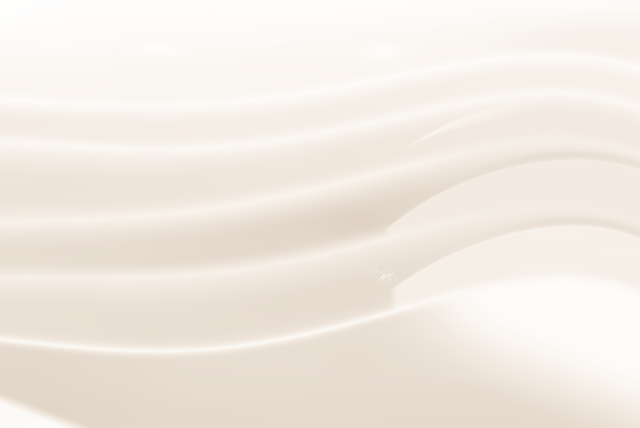
Give the GLSL for this texture, as a WebGL 1 fragment shader.

```glsl
precision highp float;
// Soft cream ribbons: glossy wavy folds with two pale lens-shaped facets.
uniform vec2 u_resolution;

// Design space: 768 wide, 512 high, y measured downwards.
const vec2 SPACE = vec2(768.0, 512.0);

float hash(vec2 p) {
  p = fract(p * vec2(0.1031, 0.1137));
  p += dot(p, p.yx + 33.33);
  return fract((p.x + p.y) * p.x * 7.31);
}

float noise(vec2 p) {
  vec2 i = floor(p), f = fract(p);
  f = f * f * (3.0 - 2.0 * f);
  return mix(mix(hash(i), hash(i + vec2(1.0, 0.0)), f.x),
             mix(hash(i + vec2(0.0, 1.0)), hash(i + 1.0), f.x), f.y);
}

// Smooth quartic through five evenly spaced heights, s in 0..4.
float curve(float s, float a, float b, float c, float d, float e) {
  float d2 = c - 2.0 * b + a;
  float d3 = d - 3.0 * c + 3.0 * b - a;
  float d4 = e - 4.0 * d + 6.0 * c - 4.0 * b + a;
  return a + s * ((b - a) + (s - 1.0) / 2.0 * (d2
       + (s - 2.0) / 3.0 * (d3 + (s - 3.0) / 4.0 * d4)));
}

float bell(float d, float width) {
  return exp(-d * d / (width * width));
}

float spot(vec2 p, vec2 centre, vec2 radius) {
  vec2 q = (p - centre) / radius;
  return exp(-dot(q, q));
}

// Tone varying from left through the middle to the right.
float across(float x, float left, float middle, float right) {
  return mix(mix(left, middle, smoothstep(0.0, 420.0, x)), right, smoothstep(430.0, 640.0, x));
}

// Shade of a fold: light at the upper ridge, deep in the hollow.
float fold(float y, float top, float bottom, float light, float deep) {
  float t = (y - top) / (bottom - top);
  float hollow = smoothstep(-0.05, 0.5, t) * (1.0 - 0.45 * smoothstep(0.72, 1.0, t));
  return mix(light, deep, hollow);
}

float below(float y, float edge, float blur) {
  return smoothstep(-blur, blur, y - edge);
}

// Glossy line: a wide sheen with a narrow core.
float gloss(float tone, float d, float width, float light) {
  tone = mix(tone, light, 0.6 * bell(d, width));
  return mix(tone, light, 0.6 * bell(d, width * 0.35));
}

// Pale facet with a rim, bounded by an upper edge and a lower ridge.
float facet(float tone, vec2 p, float edge, float ridge, float tip, float fill) {
  float start = smoothstep(tip, tip + 12.0, p.x);
  float inside = below(p.y, edge, 1.8) * (1.0 - below(p.y, ridge, 2.0)) * start;
  tone += 0.045 * bell(p.y - edge + 8.0, 6.0) * smoothstep(530.0, 690.0, p.x);
  tone = mix(tone, fill, inside);
  return mix(tone, fill - 0.025, 0.6 * start * bell(p.y - edge, 2.0));
}

// Tone 0 is white; larger tones are warmer and darker.
vec3 cream(float v) {
  return 1.0 - v * vec3(0.30 + 1.1 * v, 0.62 + 0.7 * v, 1.0);
}

void main() {
  vec2 uv = gl_FragCoord.xy / u_resolution;
  vec2 p = vec2(uv.x, 1.0 - uv.y) * SPACE;
  float x = p.x, y = p.y, s = x / 192.0;

  // Ridges, from top to bottom
  float r1 = curve(s, 118.0, 126.0, 108.0, 73.0, 82.0);
  float r2 = curve(s, 170.0, 179.0, 160.0, 120.0, 130.0);
  float r3 = curve(s, 266.0, 257.0, 225.0, 180.0, 186.0);
  float r4 = curve(s, 332.0, 331.0, 305.0, 259.0, 268.0);
  float r5 = curve(s, 408.0, 422.0, 398.0, 347.0, 352.0);

  // Bright top with a blush at the right
  float tone = 0.01 + 0.05 * smoothstep(10.0, 120.0, y + 0.06 * x);
  tone += 0.035 * spot(p, vec2(710.0, 46.0), vec2(130.0, 30.0));
  tone -= 0.03 * (spot(p, vec2(188.0, 60.0), vec2(24.0, 7.0)) + spot(p, vec2(461.0, 62.0), vec2(26.0, 9.0)));

  // Folds
  tone = mix(tone, fold(y, r1, r2, 0.05, across(x, 0.105, 0.095, 0.085)), below(y, r1, 3.0));
  tone = mix(tone, fold(y, r2, r3, 0.08, across(x, 0.15, 0.135, 0.115)), below(y, r2, 3.0));
  tone = mix(tone, fold(y, r3, r4, 0.11, across(x, 0.175, 0.205, 0.17)), below(y, r3, 3.0));
  tone = mix(tone, fold(y, r4, r5, 0.12, across(x, 0.17, 0.18, 0.15)), below(y, r4, 3.0));
  tone += 0.02 * spot(p, vec2(430.0, 266.0), vec2(60.0, 16.0));

  // Fine slanted streaks
  for (int i = 0; i < 5; i++) {
    float k = float(i);
    float run = clamp((x - 478.0 - 9.0 * k) / 150.0, 0.0, 1.0);
    float line = 192.0 - 5.0 * k - 58.0 * sqrt(run);
    tone -= 0.018 * bell(y - line, 2.5) * smoothstep(0.0, 0.1, run) * (1.0 - smoothstep(0.5, 1.0, run));
  }

  // Facets
  float lens1 = curve((x - 460.0) / 77.0, 278.0, 228.0, 201.0, 192.0, 204.0);
  float lens2 = curve((x - 470.0) / 74.5, 348.0, 304.0, 279.0, 271.0, 286.0);
  tone = facet(tone, p, lens1, r4, 458.0, 0.115);
  tone = facet(tone, p, lens2, r5, 466.0, 0.09);

  // Shadowed floor, glowing at the right and in the lower left corner
  float ground = mix(0.2, 0.175, smoothstep(0.0, 260.0, x)) + 0.02 * smoothstep(430.0, 512.0, y);
  float slope = y - 365.0 - 0.4 * (x - 500.0);
  ground = mix(ground, 0.02, (1.0 - smoothstep(-45.0, 85.0, slope)) * smoothstep(400.0, 600.0, x));
  ground = mix(ground, 0.03, below(y, 476.0 + 0.38 * x, 9.0));
  tone = mix(tone, ground, below(y, r5, 2.5));

  // Glossy ridge lines
  tone = gloss(tone, y - r1, 7.0, 0.025);
  tone = gloss(tone, y - r2, 8.0, 0.045);
  tone = gloss(tone, y - r3, 9.0, across(x, 0.075, 0.065, 0.095));
  tone = gloss(tone, y - r4, 9.0, across(x, 0.085, 0.075, 0.105));
  tone = gloss(tone, y - r5 + 2.0, 6.0, 0.03);

  // Sparkle cluster and soft mottling
  tone -= 0.09 * spot(p, vec2(462.0, 328.0), vec2(11.0, 8.0)) * smoothstep(0.5, 0.8, noise(p * 0.35));
  tone += 0.006 * (noise(p * vec2(0.012, 0.06)) - 0.5);

  gl_FragColor = vec4(cream(max(tone, 0.005)), 1.0);
}
```
